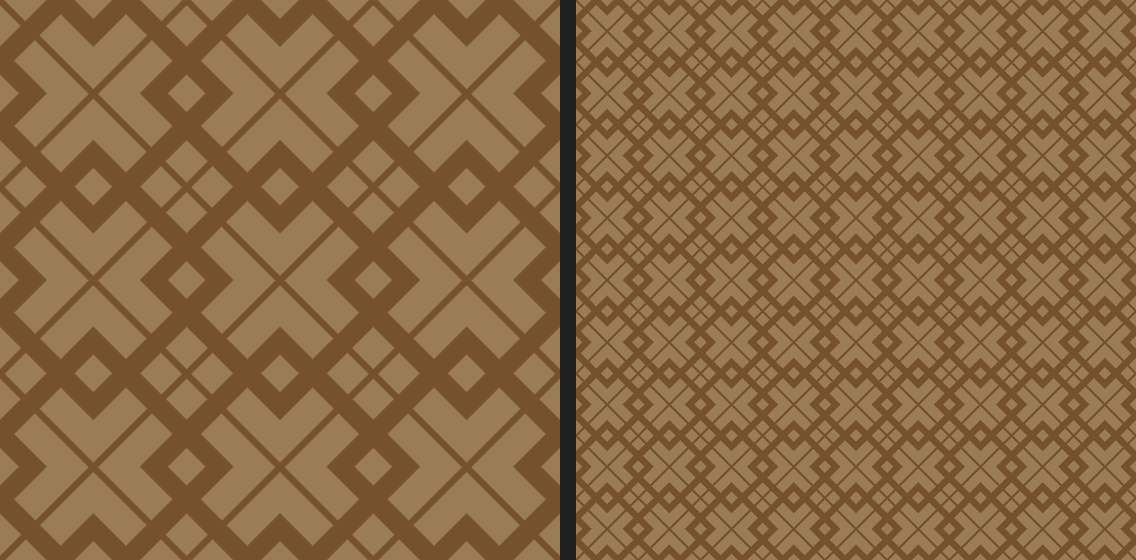
Left, the tile; right, the same tile 3 across and 3 down.
Reproduce this pattern procedurally as a WebGL 2 fragment shader.

```glsl
#version 300 es
precision highp float;
// Two-tone lattice: 3 x 3 diagonal crosses, split diamonds and small diamonds.

uniform vec2 u_resolution;
out vec4 fragColor;

const float REPEATS = 3.0;
const vec3 TAN = vec3(0.602, 0.488, 0.336);
const vec3 BROWN = vec3(0.460, 0.318, 0.176);

// All sizes are in cells, measured along x or y.
const float ARM_HALF_WIDTH = 0.249;
const float ARM_LENGTH = 0.599;
const float SPLIT_DIAMOND = 0.249;
const float SMALL_DIAMOND = 0.101;
const float LINE_HALF_WIDTH = 0.025;
const vec2 LINE_SHIFT = vec2(0.0, -0.003);

// Offset to the nearest copy of a point that repeats once per cell.
vec2 nearest(vec2 p, vec2 site) {
  return fract(p - site + 0.5) - 0.5;
}

// Diagonal axes: lines of constant x + y and x - y.
vec2 diagonal(vec2 p) {
  return vec2(p.x + p.y, p.x - p.y);
}

float diamond(vec2 p, float radius) {
  return abs(p.x) + abs(p.y) - radius;
}

// Cross with arms along both diagonals.
float diagonalCross(vec2 p, float halfWidth, float armLength) {
  vec2 d = abs(diagonal(p));
  return max(max(d.x, d.y) - armLength, min(d.x, d.y) - halfWidth);
}

// Thin lines along both diagonals, wrapping from cell to cell.
float diagonalLines(vec2 p, float halfWidth) {
  vec2 d = abs(fract(diagonal(p) + 0.5) - 0.5);
  return min(d.x, d.y) - halfWidth;
}

float coverage(float dist, float softness) {
  return 1.0 - smoothstep(-softness, softness, dist);
}

void main() {
  vec2 p = gl_FragCoord.xy / u_resolution * REPEATS;
  float pixel = REPEATS / min(u_resolution.x, u_resolution.y);

  // Light motifs: cell centre, cell corner, edge midpoints.
  vec2 centre = nearest(p, vec2(0.5));
  float motif = diagonalCross(centre, ARM_HALF_WIDTH, ARM_LENGTH);
  motif = min(motif, diamond(nearest(p, vec2(0.0)), SPLIT_DIAMOND));
  motif = min(motif, diamond(nearest(p, vec2(0.5, 0.0)), SMALL_DIAMOND));
  motif = min(motif, diamond(nearest(p, vec2(0.0, 0.5)), SMALL_DIAMOND));

  // Cut the dark lines out of the motifs.
  float lines = diagonalLines(centre - LINE_SHIFT, LINE_HALF_WIDTH);
  float shape = max(motif, -lines);

  // The diagonal metric is sqrt(2) times the true distance.
  float light = coverage(shape * 0.7071, 0.8 * pixel);
  fragColor = vec4(mix(BROWN, TAN, light), 1.0);
}
```
